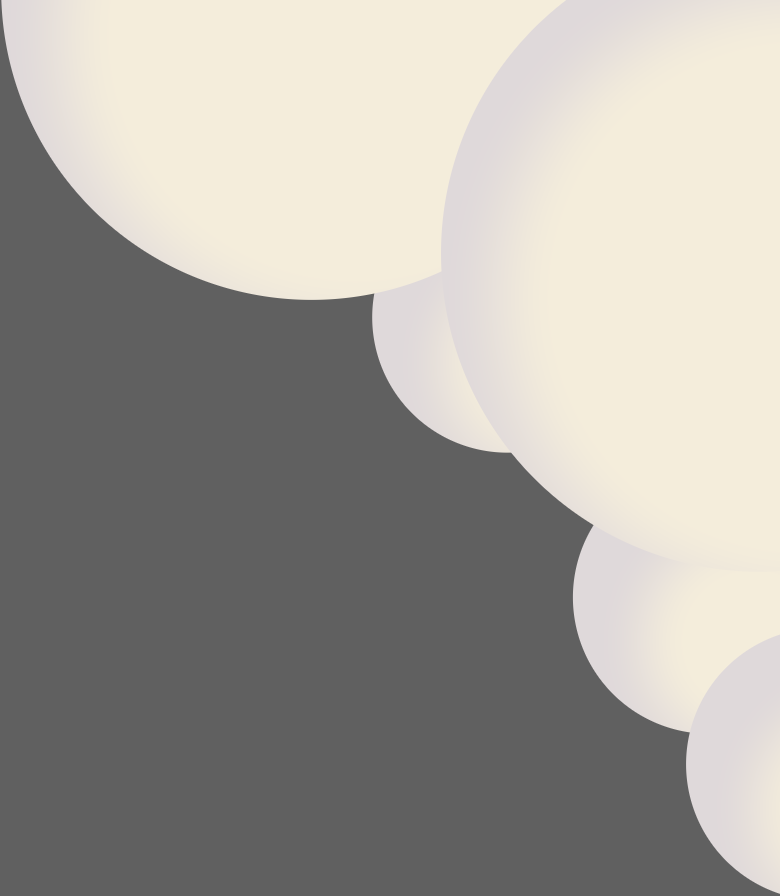
Reproduce this background procedurally as a WebGL 2 fragment shader.

```glsl
#version 300 es
precision highp float;
// Overlapping cream discs on flat grey, stacked back to front.
// Each disc has a soft lilac inner shade on its upper left, made by
// measuring distance from a centre shifted toward the lower right.

#define BACKGROUND vec3(0.376)
#define CREAM vec3(0.957, 0.929, 0.860)
#define LILAC vec3(0.876, 0.851, 0.855)
#define SHADE_SHIFT vec2(0.0495, -0.0495)
#define SHADE_DEPTH 0.081
#define SHADE_REACH 1.13
#define DISC_COUNT 5

uniform vec2 u_resolution;
out vec4 fragColor;

// Centre x, centre y and radius, in canvas heights, back to front
const vec3 DISCS[DISC_COUNT] = vec3[](
    vec3(0.5664, 0.6458, 0.1510),
    vec3(0.3477, 1.0117, 0.3464),
    vec3(0.7917, 0.3333, 0.1523),
    vec3(0.8477, 0.7174, 0.3555),
    vec3(0.9180, 0.1471, 0.1523)
);

// Cream body that fades to lilac away from the shifted centre
vec3 discColor(vec2 offset, float radius) {
    float reach = length(offset - SHADE_SHIFT);
    float shade = smoothstep(radius - SHADE_DEPTH, radius * SHADE_REACH, reach);
    return mix(CREAM, LILAC, shade);
}

// Smoothed disc coverage, one pixel wide at the rim
float discMask(vec2 offset, float radius, float pixel) {
    return clamp(0.5 - (length(offset) - radius) / pixel, 0.0, 1.0);
}

void main() {
    float pixel = 1.0 / u_resolution.y;
    vec2 p = gl_FragCoord.xy * pixel;
    vec3 color = BACKGROUND;

    for (int i = 0; i < DISC_COUNT; i++) {
        vec2 offset = p - DISCS[i].xy;
        float radius = DISCS[i].z;
        color = mix(color, discColor(offset, radius), discMask(offset, radius, pixel));
    }

    fragColor = vec4(color, 1.0);
}
```
